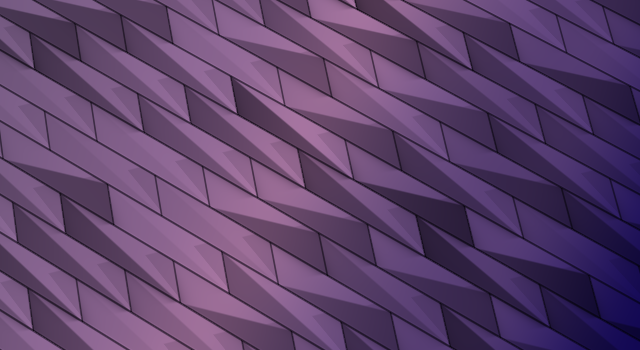
Reproduce this texture procedurally as a Shadertoy shader.

```glsl
// Slanted wall panels in staggered diagonal bands, each folded along one diagonal.
// A mildly projective lattice gives panel ids; a rule plus a hash picks the fold
// and depth, then shadows and a pink-violet-navy light field tint the faces.

float hash(vec2 p) {
    return fract(sin(dot(p, vec2(41.3, 289.1))) * 4375.85);
}

// Lattice position: x counts along a band, y counts bands downward
vec2 lattice(vec2 p) {
    vec2 q = inverse(mat2(0.331, -0.186, 0.1357, 0.0255)) * (p - vec2(0.85, 0.576));
    q /= 1.0 + 0.021 * q.x;
    return vec2(q.x, -q.y);
}

// Panel style: x is 1 for a rising fold, 0 for a falling one; y is fold depth
vec2 panelStyle(vec2 id) {
    float n = -id.y;
    float shift = id.x == -1.0 ? 1.0 : 0.0;
    bool core = abs(n + 2.0 * id.x - 1.0) < 2.5;
    bool alternate = mod(n + shift, 2.0) > 0.5;
    bool rising = core ? alternate : hash(id + 3.7) < 0.2;
    float depth = 0.3 + 0.7 * hash(id + 11.2);
    if (!core && hash(id + 27.4) < 0.2) depth = 0.12;
    if (rising) depth = max(depth, 0.65);
    return vec2(rising ? 1.0 : 0.0, depth);
}

// Light falling on the wall, from mauve through violet to navy
vec3 wallLight(vec2 p) {
    float across = p.x + 0.45 * (1.0 - p.y);
    vec3 c = mix(vec3(0.47, 0.36, 0.52), vec3(0.54, 0.395, 0.57), smoothstep(0.0, 0.7, across));
    float glow = p.x - 0.55 - 0.52 * p.y;
    c += vec3(0.08, 0.04, 0.03) * exp(-glow * glow * 18.0);
    c = mix(c, vec3(0.34, 0.24, 0.46), smoothstep(1.0, 1.75, across));
    return mix(c, vec3(0.07, 0.03, 0.33), smoothstep(1.7, 2.3, across));
}

void mainImage(out vec4 fragColor, in vec2 fragCoord) {
    vec2 p = fragCoord / iResolution.y;
    float px = 1.0 / iResolution.y;

    // Panel and its local coordinates: u to the right, v downward
    vec2 g = lattice(p);
    float band = floor(g.y);
    float v = g.y - band;
    float along = g.x - 0.48 * v;
    vec2 id = vec2(floor(along), band);
    float u = along - id.x;
    vec2 style = panelStyle(id);

    // Two faces split by the fold
    float fold = style.x > 0.5 ? (v + u - 1.0) * 0.1 : (v - u) * 0.067;
    float shaded = smoothstep(-px, px, fold);
    float falloff = style.x > 0.5 ? 0.85 + 0.15 * u : 1.0 - 0.3 * u;
    float light = 1.0 - 0.54 * style.y * falloff * shaded;
    light *= 0.95 + 0.1 * hash(id + 5.1);
    light *= 1.0 + 0.06 * (1.0 - shaded) * (u - 0.5);

    // Faint wedge of shade at the far end of the lit face
    float wedge = u - 0.74 - 0.45 * abs(v - 0.3);
    light *= 1.0 - 0.1 * (1.0 - shaded) * smoothstep(-0.01, 0.01, wedge);

    // Soft shadow from the panel above, deepest below its raised corner
    float aboveAlong = g.x - 0.48;
    vec2 aboveId = vec2(floor(aboveAlong), band - 1.0);
    float ua = aboveAlong - aboveId.x;
    float overhang = panelStyle(aboveId).y * smoothstep(0.1, 0.95, ua) * smoothstep(1.0, 0.96, ua);
    light *= 1.0 - 0.45 * overhang * exp(-v * 9.0);

    // Shadow from the panel on the left, near the lower end of its edge
    float leftDepth = panelStyle(id - vec2(1.0, 0.0)).y;
    light *= 1.0 - 0.3 * leftDepth * v * exp(-u * 18.0);

    // Dark seams, with a thin bright rim beside the long lower edge
    float longSeam = min(v, 1.0 - v) * 0.082;
    float shortSeam = min(u, 1.0 - u) * 0.28;
    float rim = smoothstep(0.003, 0.0, abs((1.0 - v) * 0.082 - 0.004));
    light *= 1.0 + 0.07 * rim;
    light *= 1.0 - 0.55 * smoothstep(0.0016 + px, 0.0006, longSeam);
    light *= 1.0 - 0.5 * smoothstep(0.0013 + px, 0.0004, shortSeam);

    // Shaded faces keep a touch more blue
    vec3 color = wallLight(p) * pow(vec3(light), vec3(1.0, 1.03, 0.94));
    fragColor = vec4(color, 1.0);
}
```
